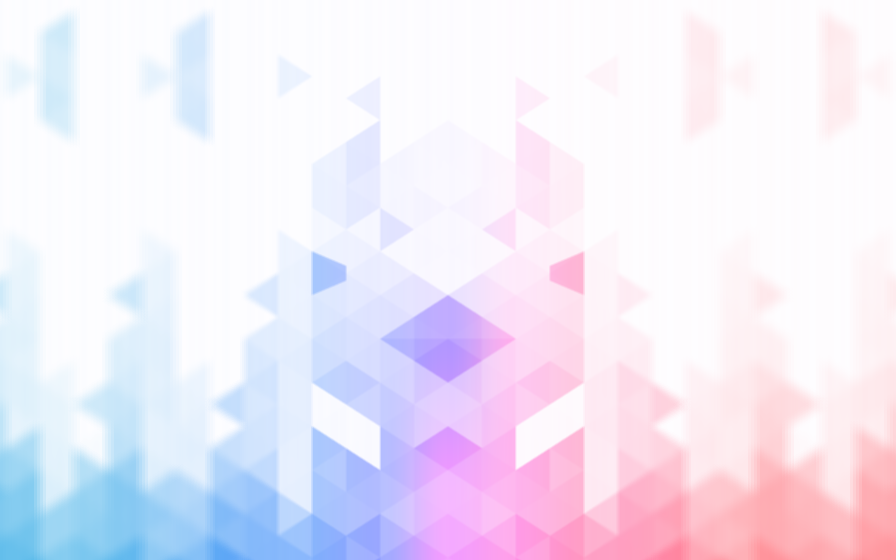
Write a WebGL 1 fragment shader that draws this background.

```glsl
precision highp float;
// A pale backdrop of mirrored triangles: a strong band along the base, a
// central stack of rhombi, and faint shafts rising into white. Each lattice
// triangle gets a tint strength; a horizontal hue ramp then colours it.

#define COLUMN_WIDTH 0.0607
#define TRIANGLE_SIDE 0.0781
#define LATTICE_Y 0.473
#define INNER_BLUR 0.0018
#define OUTER_BLUR 0.011
#define BAND_TOP -3.2
#define BAND_ZIGZAG 1.4
#define VARIATION 0.32
#define RIGHT_FADE 0.6
#define STREAKS 0.006

uniform vec2 u_resolution;

float hash(vec2 p) {
  vec3 q = fract(vec3(p.xyx) * 0.1031);
  q += dot(q, q.yzx + 33.33);
  return fract((q.x + q.y) * q.z);
}

// 1 where x lies within halfWidth of centre
float near(float x, float centre, float halfWidth) {
  return step(abs(x - centre), halfWidth);
}

// Rhombus on the mirror axis, two columns wide to each side
float rhombus(vec2 q, float centre) {
  return step(abs(q.y - centre) + 0.5 * q.x, 1.0);
}

// Rhombi and rising glow around the axis
float centreTint(vec2 q, float col, float row) {
  float tint = 0.05 + 0.075 * max(1.4 - row, 0.0);
  tint *= step(row, 3.7 - 0.3 * col);
  tint = max(tint, 0.14 * near(col, 2.0, 0.1) * near(row, 2.75, 0.8));
  tint = max(tint, 0.10 * near(col, 3.0, 0.1) * near(row, 2.5, 0.6));
  tint = max(tint, 0.20 * near(col, 1.0, 0.1) * near(row, 1.5, 0.1));
  tint = max(tint, 0.10 * near(col, 2.0, 0.1) * near(row, 4.5, 0.1));
  tint = mix(tint, 0.03, max(rhombus(q, 1.0), rhombus(q, 3.0) * step(q.x, 1.0)));
  tint += rhombus(q, -1.0) * (0.24 + 0.07 * step(q.y, -1.0));
  tint += 0.12 * near(col, 0.0, 0.1) * near(row, -3.5, 0.1);
  tint -= 0.10 * rhombus(q, -5.0);
  // Blunt side gem and white slanted panel
  float gem = near(col, 3.0, 0.1) * step(abs(q.y - 0.5), 0.17 + 0.33 * (q.x - 3.0));
  tint = mix(tint, 0.42, gem);
  float panel = step(2.0, q.x) * near(q.y - 0.5 * q.x, -4.5, 0.5);
  return mix(tint, 0.02, panel);
}

// Shafts, small accents and zigzag band, repeating every four columns
float sideTint(float col, float row) {
  float kind = mod(col, 4.0);
  float isA = near(kind, 0.0, 0.1);
  float isB = near(kind, 1.0, 0.1);
  float isC = near(kind, 2.0, 0.1);
  float isD = near(kind, 3.0, 0.1);
  float shaftTop = 1.1 * isA - 0.9 * isB - 3.4 * isC - 2.0 * isD;
  float shaftTint = 0.12 * isA + 0.24 * isB + 0.05 * isC + 0.14 * isD;
  float depth = shaftTop - row;
  float tint = shaftTint * step(0.0, depth) * clamp(0.55 + 0.2 * depth, 0.0, 1.0);
  tint = max(tint, 0.20 * isB * near(row, 0.0, 0.1));
  tint = max(tint, 0.25 * isC * near(row, -2.5, 0.1));
  tint = max(tint, 0.10 * isA * near(row, 5.0, 0.1));
  tint = max(tint, 0.18 * isD * near(row, 5.0, 1.1));
  float zigzag = abs(fract((col + 0.5 - 4.4) / 3.5) - 0.5) * 2.0;
  float edge = BAND_TOP - BAND_ZIGZAG * zigzag + 0.5 * step(11.5, col);
  float band = (0.3 + 0.16 * (edge - row)) * step(row, edge);
  return max(tint, band);
}

// Tint strength of the triangle holding p
float tintAt(vec2 p) {
  vec2 q = vec2(abs(p.x) / COLUMN_WIDTH, (p.y - LATTICE_Y) / TRIANGLE_SIDE);
  float col = floor(q.x);
  float row = 0.5 * (floor(q.y + 0.5 * q.x) + floor(q.y - 0.5 * q.x) + 1.0);
  float tint = col < 3.5 ? centreTint(q, col, row) : sideTint(col, row);
  float fade = p.x > 0.0 && row > -2.0 && col > 3.5 ? RIGHT_FADE : 1.0;
  float vary = 1.0 + VARIATION * (hash(vec2(col, 2.0 * row + 40.0)) - 0.5);
  return tint * fade * vary;
}

// Cyan, blue, violet to magenta, pink, coral across the width
vec3 hueRamp(float x, float y) {
  vec3 violet = mix(vec3(0.92, 0.36, 1.0), vec3(0.52, 0.36, 1.0), smoothstep(0.1, 0.42, y));
  vec3 c = mix(vec3(0.13, 0.64, 0.89), vec3(0.23, 0.54, 0.98), smoothstep(-0.7, -0.24, x));
  c = mix(c, vec3(0.38, 0.45, 1.0), smoothstep(-0.28, -0.1, x));
  c = mix(c, violet, smoothstep(-0.12, 0.0, x));
  c = mix(c, vec3(1.0, 0.38, 0.86), smoothstep(0.0, 0.12, x));
  c = mix(c, vec3(1.0, 0.38, 0.62), smoothstep(0.1, 0.26, x));
  return mix(c, vec3(1.0, 0.42, 0.46), smoothstep(0.24, 0.55, x));
}

void main() {
  vec2 p = (gl_FragCoord.xy - vec2(0.5 * u_resolution.x, 0.0)) / u_resolution.y;

  // Box filter: crisp on the axis, soft toward the sides
  float radius = mix(INNER_BLUR, OUTER_BLUR, smoothstep(0.22, 0.5, abs(p.x)));
  float tint = 0.0;
  for (int i = -2; i <= 2; i++) {
    for (int j = -2; j <= 2; j++) {
      tint += tintAt(p + radius * 0.5 * vec2(float(i), float(j)));
    }
  }
  tint /= 25.0;

  // Faint vertical streaks
  tint += STREAKS * (1.0 + sin(p.x * 210.0) * sin(p.x * 87.0 + 1.3));
  vec3 paper = vec3(0.995, 0.993, 1.0);
  gl_FragColor = vec4(mix(paper, hueRamp(p.x, p.y), clamp(tint, 0.0, 1.0)), 1.0);
}
```
